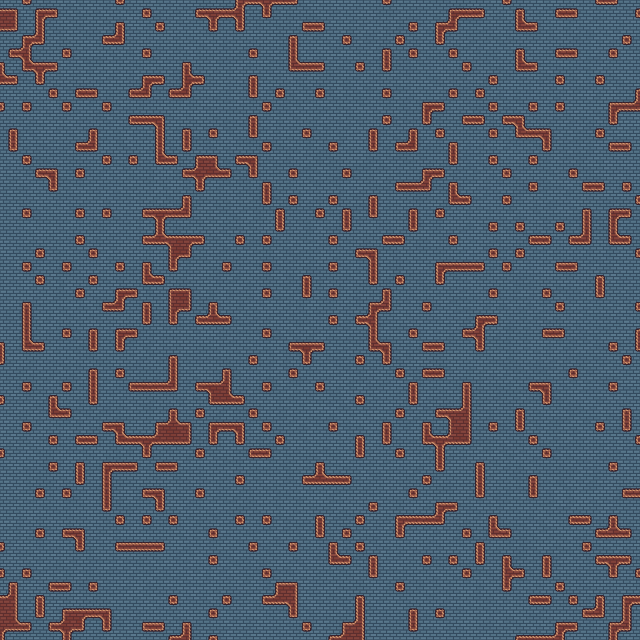
Reproduce this texture procedurally as a WebGL 1 fragment shader.

```glsl
precision highp float;
// Scattered red brick platforms with beaded orange rims on a blue brick wall.
uniform vec2 u_resolution;

float hash(vec2 p) {
  vec3 q = fract(p.xyx * vec3(0.1031, 0.1030, 0.0973));
  q += dot(q, q.yzx + 33.33);
  return fract((q.x + q.y) * q.z);
}

// 1 where a grid vertex is solid; slow waves vary the density
float solid(vec2 v) {
  float wave = sin(v.x * 0.31 + 1.7 * sin(v.y * 0.17)) * sin(v.y * 0.27 + 0.8);
  return step(hash(v + 7.0), 0.25 + 0.09 * wave);
}

// Rounded square around a vertex
float islandDistance(vec2 q) {
  q = abs(q) - 0.16;
  return length(max(q, 0.0)) + min(max(q.x, q.y), 0.0) - 0.13;
}

// Shape near one cell corner, joined to its solid neighbours
float cornerDistance(vec2 q, float here, float beside, float above, float across) {
  if (here < 0.5) return 1.0;
  float d = islandDistance(q);
  if (beside > 0.5) d = min(d, q.y - 0.29);
  if (above > 0.5) d = min(d, q.x - 0.29);
  if (beside * above > 0.5) {
    d = min(d, (q.x + q.y - 0.78) * 0.707);      // chamfered inner corner
    if (across > 0.5) d = min(d, -0.29);         // filled cell
  }
  return d;
}

float platformDistance(vec2 p) {
  vec2 cell = floor(p), f = fract(p), g = 1.0 - f;
  float a = solid(cell), b = solid(cell + vec2(1, 0));
  float c = solid(cell + vec2(0, 1)), d = solid(cell + 1.0);
  return min(min(cornerDistance(f, a, b, c, d),
                 cornerDistance(vec2(g.x, f.y), b, a, d, c)),
             min(cornerDistance(vec2(f.x, g.y), c, d, a, b),
                 cornerDistance(g, d, c, b, a)));
}

void main() {
  float pixel = 48.0 / u_resolution.y;
  vec2 p = gl_FragCoord.xy * pixel;
  float soft = 0.5 * pixel;

  // Staggered brick courses, four to a cell
  vec2 brick = p * vec2(2.0, 4.0);
  brick.x += 0.5 * mod(floor(brick.y), 2.0);
  vec2 joint = (0.5 - abs(fract(brick) - 0.5)) / vec2(2.0, 4.0);
  float face = smoothstep(0.043 - soft, 0.043 + soft, min(joint.x, joint.y));
  float tint = hash(floor(brick) + 3.0) - 0.5;

  vec3 wall = mix(vec3(0.20, 0.29, 0.37), vec3(0.34, 0.46, 0.54) + 0.03 * tint, face);
  vec3 inside = mix(vec3(0.36, 0.18, 0.18), vec3(0.51, 0.26, 0.23) + 0.04 * tint, face);

  // Beads run along horizontal and vertical edges alike
  float d = platformDistance(p);
  float bead = 0.5 + 0.5 * cos(6.2832 * 4.0 * (p.x + p.y));
  float edge = d + 0.035 * (1.0 - bead);
  vec3 rim = mix(vec3(0.62, 0.37, 0.30), vec3(0.84, 0.60, 0.43), bead);

  // Dark outline, rim, then brick interior
  vec3 color = mix(vec3(0.22, 0.13, 0.17), wall, smoothstep(0.08 - soft, 0.08 + soft, d));
  color = mix(rim, color, smoothstep(-soft, soft, edge));
  color = mix(inside, color, smoothstep(-0.13 - soft, -0.13 + soft, d));
  gl_FragColor = vec4(color, 1.0);
}
```
